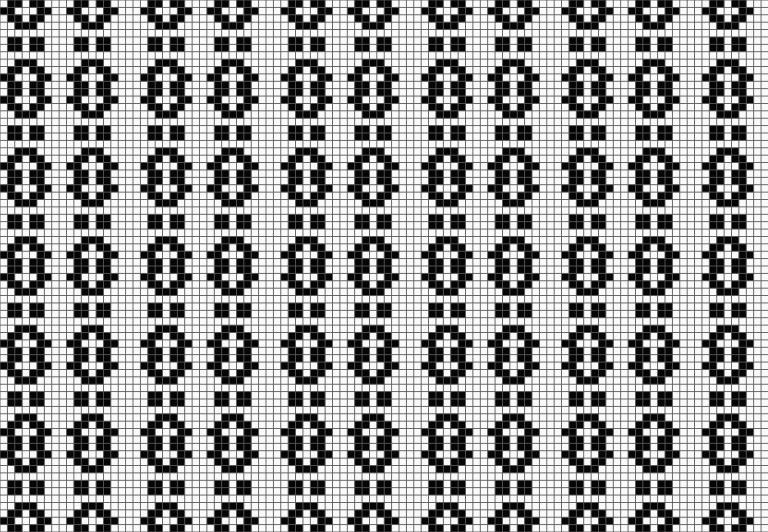
Give the GLSL for this pattern, as a Shadertoy shader.

```glsl
// Charted textile pattern: columns of black stepped ovals and square pairs on a grey grid.

const float CELLS_DOWN  = 72.0;                // grid cells over the canvas height
const vec2  REPEAT      = vec2(19.0, 12.0);    // cells in one repeat
const vec2  OVAL_COLUMN = vec2(3.0, 12.0);     // centre columns of the two ovals
const float ROW_SHIFT   = 4.0;                 // rows of an oval hidden above the top edge
const float LINE_WIDTH  = 0.12;                // in cells
const vec3  PAPER       = vec3(0.98);
const vec3  INK         = vec3(0.02);
const vec3  GRID        = vec3(0.34);

// 1 for an inked cell, 0 for an empty one.
float inkedCell(vec2 cell) {
    float column = mod(cell.x, REPEAT.x);
    vec2 offsets = abs(column - OVAL_COLUMN);
    float dx = min(offsets.x, offsets.y);

    // Fold rows about the oval middle: 0..3 oval, 4 gap, 5 squares.
    float row = mod(cell.y + ROW_SHIFT, REPEAT.y);
    float fromMiddle = abs(row - 3.5);
    float dy = min(fromMiddle, REPEAT.y - fromMiddle) - 0.5;

    // Each folded row holds a run of two cells.
    float start = dy < 3.5 ? 2.0 - abs(dy - 1.0) : 1.0;
    float inRun = step(start - 0.5, dx) * step(dx, start + 1.5);
    return inRun * (1.0 - step(abs(dy - 4.0), 0.5));
}

// Blend the four nearest cells over one pixel at their borders.
float inkCoverage(vec2 p, float pixel) {
    vec2 base = floor(p - 0.5);
    vec2 blend = clamp((p - base - 1.0) / pixel + 0.5, 0.0, 1.0);
    float upper = mix(inkedCell(base), inkedCell(base + vec2(1.0, 0.0)), blend.x);
    float lower = mix(inkedCell(base + vec2(0.0, 1.0)), inkedCell(base + 1.0), blend.x);
    return mix(upper, lower, blend.y);
}

// Box-filtered coverage of the grid lines on cell borders.
float gridCoverage(vec2 p, float pixel) {
    vec2 toLine = abs(p - round(p));
    vec2 overlap = clamp(0.5 * (LINE_WIDTH + pixel) - toLine, 0.0, min(LINE_WIDTH, pixel));
    vec2 coverage = overlap / pixel;
    return 1.0 - (1.0 - coverage.x) * (1.0 - coverage.y);
}

void mainImage(out vec4 fragColor, in vec2 fragCoord) {
    // Cell coordinates measured from the upper left corner.
    float pixel = CELLS_DOWN / iResolution.y;
    vec2 p = vec2(fragCoord.x, iResolution.y - fragCoord.y) * pixel;

    vec3 color = mix(PAPER, INK, inkCoverage(p, pixel));
    color = mix(color, GRID, gridCoverage(p, pixel));
    fragColor = vec4(color, 1.0);
}
```
